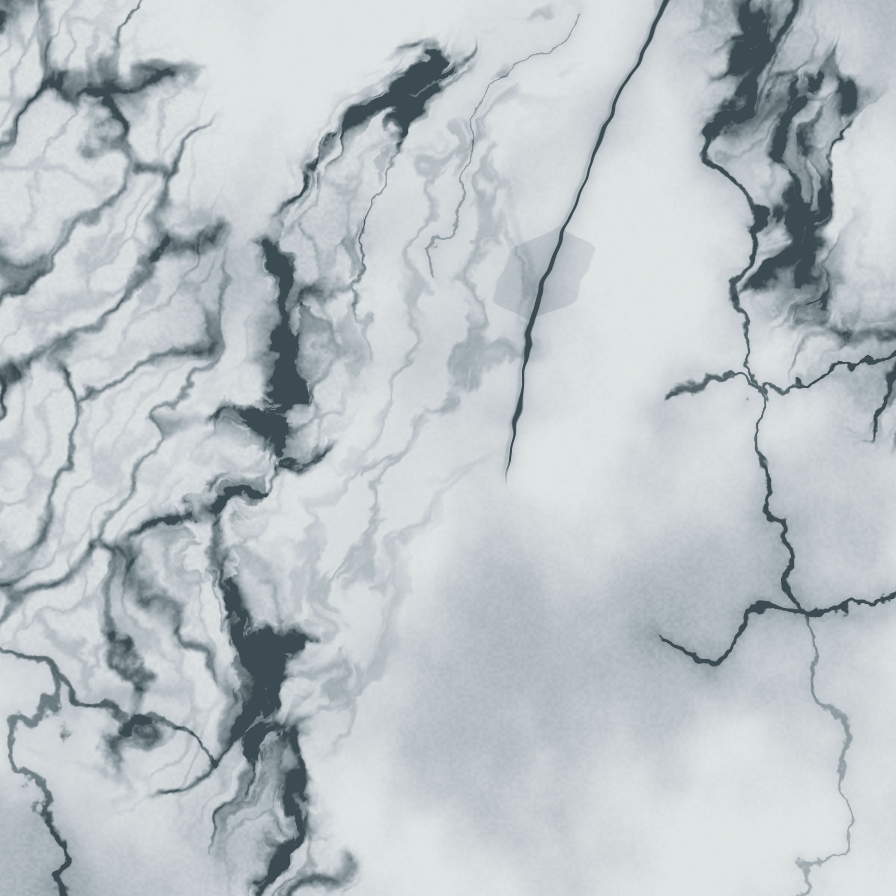
Reproduce this texture procedurally as a three.js fragment shader.

```glsl
// Pale grey marble with a dense slanted vein network, dark cracks and soft haze.
varying vec2 vUv;

const vec3 CHALK = vec3(0.875, 0.895, 0.893);
const vec3 MIST = vec3(0.79, 0.81, 0.83);
const vec3 ASH = vec3(0.68, 0.72, 0.74);
const vec3 STEEL = vec3(0.55, 0.60, 0.62);
const vec3 SLATE = vec3(0.41, 0.47, 0.49);
const vec3 INK = vec3(0.24, 0.30, 0.32);

float hash(vec2 p) {
  vec3 q = fract(p.xyx * 0.1031);
  q += dot(q, q.yzx + 33.33);
  return fract((q.x + q.y) * q.z);
}

float noise(vec2 p) {
  vec2 i = floor(p), f = fract(p);
  f = f * f * (3.0 - 2.0 * f);
  float low = mix(hash(i), hash(i + vec2(1.0, 0.0)), f.x);
  float high = mix(hash(i + vec2(0.0, 1.0)), hash(i + 1.0), f.x);
  return mix(low, high, f.y);
}

float fbm(vec2 p) {
  float sum = 0.0, amplitude = 0.516;
  for (int i = 0; i < 5; i++) {
    sum += amplitude * noise(p);
    p = mat2(1.6, 1.2, -1.2, 1.6) * p + 11.7;
    amplitude *= 0.5;
  }
  return sum;
}

vec2 turbulence(vec2 p, float scale, float amount) {
  return amount * (vec2(fbm(p * scale), fbm(p * scale + 31.0)) - 0.5);
}

// Gap between the two nearest cell centres: zero on cell borders.
float cellEdge(vec2 p) {
  vec2 cell = floor(p);
  float nearest = 9.0, second = 9.0;
  for (int y = -1; y <= 1; y++) {
    for (int x = -1; x <= 1; x++) {
      vec2 id = cell + vec2(float(x), float(y));
      float d = length(id + vec2(hash(id), hash(id + 57.0)) - p);
      second = min(second, max(nearest, d));
      nearest = min(nearest, d);
    }
  }
  return second - nearest;
}

float segmentDist(vec2 p, vec2 a, vec2 b) {
  vec2 ab = b - a;
  return length(p - a - ab * clamp(dot(p - a, ab) / dot(ab, ab), 0.0, 1.0));
}

float pathDist(vec2 p, vec2 a, vec2 b, vec2 c, vec2 d) {
  return min(segmentDist(p, a, b), min(segmentDist(p, b, c), segmentDist(p, c, d)));
}

float fade(float d, float inner, float outer) {
  return 1.0 - smoothstep(inner, outer, d);
}

// Thin dark thread with a soft stain around it.
float strand(float d, float width, float strength) {
  return strength * (0.75 * fade(d, width * 0.3, width) + 0.3 * exp(-d / (width * 4.0)));
}

vec3 marbleRamp(float tone) {
  float t = clamp(tone, 0.0, 1.0) * 5.0;
  vec3 color = mix(CHALK, MIST, min(t, 1.0));
  color = mix(color, ASH, clamp(t - 1.0, 0.0, 1.0));
  color = mix(color, STEEL, clamp(t - 2.0, 0.0, 1.0));
  color = mix(color, SLATE, clamp(t - 3.0, 0.0, 1.0));
  return mix(color, INK, clamp(t - 4.0, 0.0, 1.0));
}

void main() {
  vec2 p = vUv;
  vec2 q = p + turbulence(p, 5.0, 0.16) + turbulence(p + 3.0, 24.0, 0.05);
  vec2 slanted = vec2(q.x - 0.35 * q.y, 0.55 * q.y);
  float patches = noise(q * 9.0 + 4.0);

  // Regions where the veins gather
  float trunk = fade(pathDist(q, vec2(0.45, 0.93), vec2(0.34, 0.68), vec2(0.27, 0.40), vec2(0.34, 0.02)), 0.012, 0.085);
  float web = fade(pathDist(q, vec2(0.04, 1.02), vec2(0.09, 0.68), vec2(0.08, 0.48), vec2(0.22, 0.22)), 0.05, 0.19);
  float knot = fade(pathDist(q, vec2(0.81, 1.02), vec2(0.92, 0.86), vec2(0.91, 0.70), vec2(1.02, 0.60)), 0.01, 0.11);
  float wisps = fade(pathDist(q, vec2(0.36, 0.24), vec2(0.44, 0.45), vec2(0.51, 0.68), vec2(0.54, 0.98)), 0.02, 0.11);
  float density = max(trunk, max(web * 0.65, knot * 0.75));

  // Cloudy ground
  float haze = 0.38 * smoothstep(0.43, 0.75, fbm(p * vec2(3.6, 2.8) + 8.0));
  float tone = haze + 0.11 * density;

  // Cell borders, crumbled by grain
  float coarse = cellEdge(slanted * 10.0);
  float crumbs = cellEdge(slanted * 25.0 + 7.0);
  float grain = fbm(slanted * 42.0);
  float net = fade(coarse, 0.0, 0.06 + 0.5 * density * patches) * smoothstep(0.02, 0.4, density);
  tone += net * (0.2 + 0.85 * grain);
  tone += 0.4 * fade(crumbs, 0.0, 0.28) * density * (0.3 + patches);
  tone += 0.55 * smoothstep(0.46, 0.58, grain) * max(trunk, knot * 0.6) * fade(coarse, 0.15, 0.6);

  // Faint slanted wisps
  float ridge = 1.0 - abs(2.0 * fbm(slanted * 16.0 + 20.0) - 1.0);
  tone += wisps * (0.08 + 0.3 * smoothstep(0.82, 1.0, ridge));

  // Wandering threads
  float width = 0.002 + 0.006 * patches * patches;
  float spine = pathDist(q, vec2(0.82, 0.98), vec2(0.84, 0.72), vec2(0.86, 0.55), vec2(0.91, 0.34));
  float tail = pathDist(q, vec2(0.91, 0.34), vec2(0.955, 0.20), vec2(0.93, 0.10), vec2(0.85, 0.0));
  float upperArm = pathDist(q, vec2(0.77, 0.55), vec2(0.87, 0.54), vec2(0.94, 0.58), vec2(1.02, 0.64));
  float lowerArm = pathDist(q, vec2(0.76, 0.28), vec2(0.83, 0.27), vec2(0.89, 0.33), vec2(1.02, 0.38));
  float leftArm = pathDist(q, vec2(-0.02, 0.30), vec2(0.06, 0.24), vec2(0.11, 0.20), vec2(0.23, 0.17));
  float leftDrop = pathDist(q, vec2(0.07, 0.23), vec2(0.065, 0.15), vec2(0.05, 0.08), vec2(0.06, 0.0));
  float hair = pathDist(q, vec2(0.60, 1.02), vec2(0.55, 0.90), vec2(0.53, 0.80), vec2(0.50, 0.70));
  tone += strand(min(spine, min(upperArm, lowerArm)), width + 0.001, 0.85);
  tone += strand(min(leftArm, leftDrop), width + 0.002, 0.7);
  tone += strand(min(tail, hair), width, 0.45);

  // Long tapering crack with flaked grey edges
  float rise = max(p.y - 0.45, 0.0) / 0.55;
  float wander = 0.012 * (noise(vec2(p.y * 18.0, 2.0)) - 0.5) + 0.005 * (noise(vec2(p.y * 70.0, 5.0)) - 0.5);
  float side = p.x - 0.562 - 0.178 * pow(rise, 1.55) - wander;
  float swell = noise(vec2(p.y * 26.0, 9.0));
  float crackWidth = 0.0018 + 0.006 * swell * swell * smoothstep(0.0, 0.2, rise);
  float taper = smoothstep(0.0, 0.08, rise);
  tone += taper * strand(abs(side), crackWidth, 0.95);
  float flakeWidth = 0.045 * smoothstep(0.55, 0.75, noise(vec2(p.y * 13.0, 14.0)));
  tone += 0.16 * taper * fade(abs(side + 0.004), flakeWidth, flakeWidth + 0.004);

  // Fine mineral dust
  tone += 0.07 * (noise(p * 300.0) - 0.5) * (0.5 + 2.0 * haze + density);
  gl_FragColor = vec4(marbleRamp(tone), 1.0);
}
```
